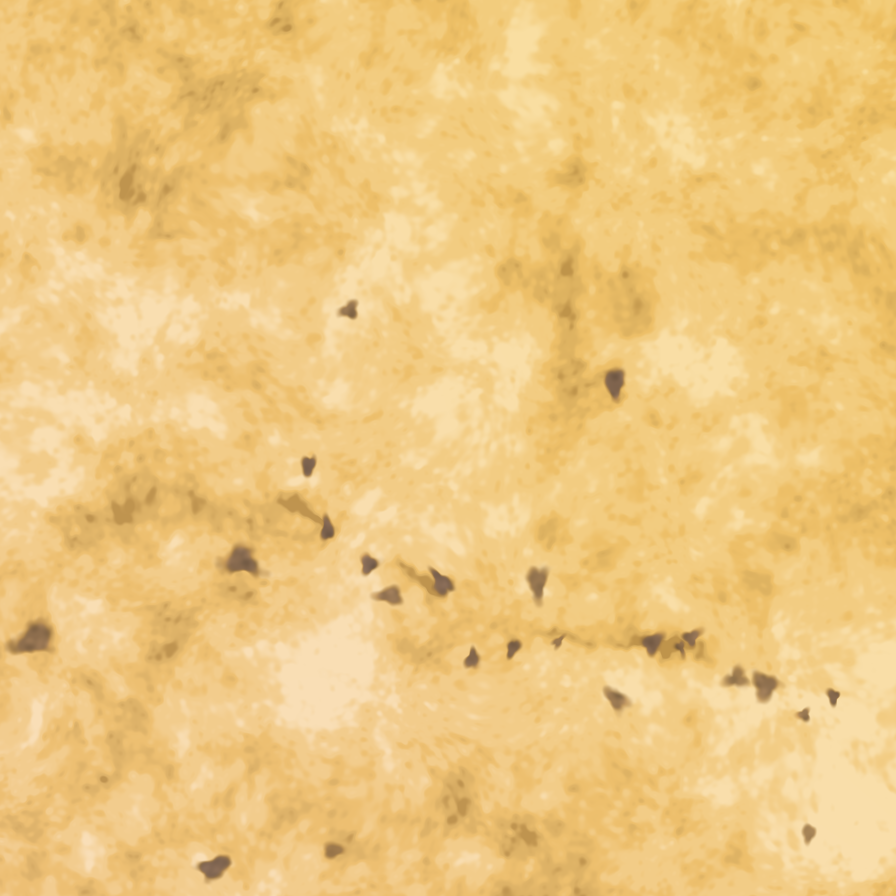
A Shadertoy shader for this texture:

```glsl
// Weathered golden stone: soft ochre mottling with pale blotches, faint stains,
// a broken diagonal crack and small dark brown pits scattered mostly along it.
// A cellular spot noise, summed over octaves, gives a tone that indexes a ramp.

const vec3 UMBER = vec3(0.75, 0.58, 0.30);
const vec3 OCHRE = vec3(0.87, 0.70, 0.39);
const vec3 GOLD  = vec3(0.93, 0.75, 0.42);
const vec3 SAND  = vec3(0.95, 0.80, 0.52);
const vec3 CREAM = vec3(0.975, 0.87, 0.67);
const vec3 PIT_RIM  = vec3(0.65, 0.49, 0.27);
const vec3 PIT_CORE = vec3(0.46, 0.36, 0.30);

const int   OCTAVES = 6;
const float BASE_FREQ = 4.0;
const float OCTAVE_GAIN = 0.88;
const float SPOT_DEVIATION = 0.387;  // standard deviation of spotNoise
const int   PITS = 24;
const int   CRACK_PITS = 17;         // the first pits follow the crack
const int   BLOTCHES = 14;
const float PIT_MIN = 0.010;
const float PIT_MAX = 0.026;
const float TAU = 6.2831853;

vec3 hash3(vec2 p) {
    vec3 q = fract(vec3(p.xyx) * vec3(0.1031, 0.1030, 0.0973));
    q += dot(q, q.yxz + 33.33);
    return fract((q.xxy + q.yzz) * q.zyx);
}

// Cellular noise: one smooth spot of random sign and strength per cell
float spotNoise(vec2 p) {
    vec2 cell = floor(p);
    float sum = 0.0;
    for (int y = -1; y <= 1; y++)
    for (int x = -1; x <= 1; x++) {
        vec2 id = cell + vec2(x, y);
        vec3 h = hash3(id + 100.0);
        vec2 d = p - id - h.xy;
        float k = max(1.0 - dot(d, d), 0.0);
        sum += (2.0 * h.z - 1.0) * k * k * k;
    }
    return sum;
}

// Octave sum, scaled to unit deviation
float mottling(vec2 p) {
    float sum = 0.0, power = 0.0, amp = 1.0, freq = BASE_FREQ;
    for (int i = 0; i < OCTAVES; i++) {
        sum += amp * spotNoise(p * freq + 17.3 * float(i));
        power += amp * amp;
        amp *= OCTAVE_GAIN;
        freq *= 2.0;
    }
    return sum / (SPOT_DEVIATION * sqrt(power));
}

float crackHeight(float x) {
    float t = (x - 0.3) / 0.56;
    return mix(0.46, 0.22, t) - 0.04 * sin(TAU * (x - 0.3) / 0.9);
}

// Soft bell around zero
float bell(float x, float width) {
    return exp(-x * x / (width * width));
}

vec3 toneRamp(float t) {
    vec3 c = mix(UMBER, OCHRE, smoothstep(-2.4, -1.4, t));
    c = mix(c, GOLD, smoothstep(-1.4, -0.6, t));
    c = mix(c, SAND, smoothstep(-0.6, 0.3, t));
    return mix(c, CREAM, smoothstep(0.5, 1.9, t));
}

// Darkness of all pits: rounded triangles with ragged rims
float pitDepth(vec2 p, float ragged) {
    float depth = 0.0;
    for (int i = 0; i < PITS; i++) {
        vec3 place = hash3(vec2(float(i) + 3.0, 7.0));
        vec3 form = hash3(vec2(float(i) + 5.0, 41.0));
        vec2 center = place.xy;
        if (i < CRACK_PITS) {
            center.x = mix(0.32, 0.95, (float(i) + place.x) / float(CRACK_PITS));
            center.y = crackHeight(center.x) + 0.13 * (place.y - 0.5);
        }
        float turn = TAU * form.x;
        vec2 d = mat2(cos(turn), -sin(turn), sin(turn), cos(turn)) * (p - center);
        d.y *= mix(1.0, 1.9, form.y);
        float radius = mix(PIT_MIN, PIT_MAX, place.z * place.z);
        radius *= 1.0 + 0.22 * cos(3.0 * atan(d.y, d.x)) + 0.35 * ragged;
        float strength = mix(0.6, 1.0, form.z);
        depth = max(depth, strength * (1.0 - smoothstep(0.45, 1.35, length(d) / radius)));
    }
    return depth;
}

// Lightness of pale worn patches, denser near the crack
float paleBlotches(vec2 p) {
    float light = 0.0;
    for (int i = 0; i < BLOTCHES; i++) {
        vec3 h = hash3(vec2(float(i) + 11.0, 83.0));
        vec2 center = vec2(h.x, mix(h.y, crackHeight(h.x) + 0.05, 0.4));
        light = max(light, bell(length((p - center) * vec2(0.8, 1.1)), mix(0.02, 0.055, h.z)));
    }
    return light;
}

void mainImage(out vec4 fragColor, in vec2 fragCoord) {
    vec2 uv = fragCoord / iResolution.xy;
    vec2 warp = vec2(spotNoise(uv * 9.0 + 51.0), spotNoise(uv * 9.0 + 77.0));
    vec2 p = uv + 0.016 * warp;
    float ragged = spotNoise(uv * 55.0 + 9.0) + 0.5 * spotNoise(uv * 120.0);
    float warmth = clamp(uv.x + uv.y - 1.0 + 0.3 * spotNoise(uv * 3.0 + 29.0), -1.0, 1.0);

    // Mottling, with streaks falling gently to the right
    float tone = mottling(p) * mix(0.92, 0.78, 0.5 + 0.5 * warmth);
    vec2 along = vec2(p.x - 0.3 * p.y, p.y + 0.3 * p.x);
    tone += 0.6 * spotNoise(along * vec2(7.0, 24.0) + 63.0);
    tone += 1.3 * paleBlotches(p);

    // Vague stains and the broken crack
    tone -= 0.9 * bell(p.x - 0.63, 0.018) * smoothstep(0.5, 0.65, uv.y);
    tone -= 0.5 * bell(p.x - 0.17, 0.015) * smoothstep(0.5, 0.2, uv.y);
    tone -= 1.1 * bell(p.y - 0.43, 0.025) * bell(p.x - 0.2, 0.15);
    float offset = p.y - crackHeight(p.x) + 0.006 * ragged;
    float span = smoothstep(0.27, 0.34, uv.x) * smoothstep(0.9, 0.82, uv.x);
    float broken = smoothstep(-0.25, 0.3, spotNoise(uv * 15.0 + 5.0));
    tone -= span * (2.4 * broken * bell(offset, 0.008) + 0.5 * bell(offset, 0.03));

    vec3 color = toneRamp(tone);
    color.b *= 1.0 - 0.09 * warmth;

    // Pits: brown rim, greyer speckled core
    float depth = pitDepth(uv + 0.005 * warp, ragged);
    vec3 pitColor = mix(PIT_RIM, PIT_CORE, smoothstep(0.4, 1.0, depth));
    pitColor *= 1.0 + 0.16 * spotNoise(uv * 110.0 + 31.0);
    color = mix(color, pitColor, smoothstep(0.0, 0.75, depth) * 0.92);

    fragColor = vec4(color, 1.0);
}
```
